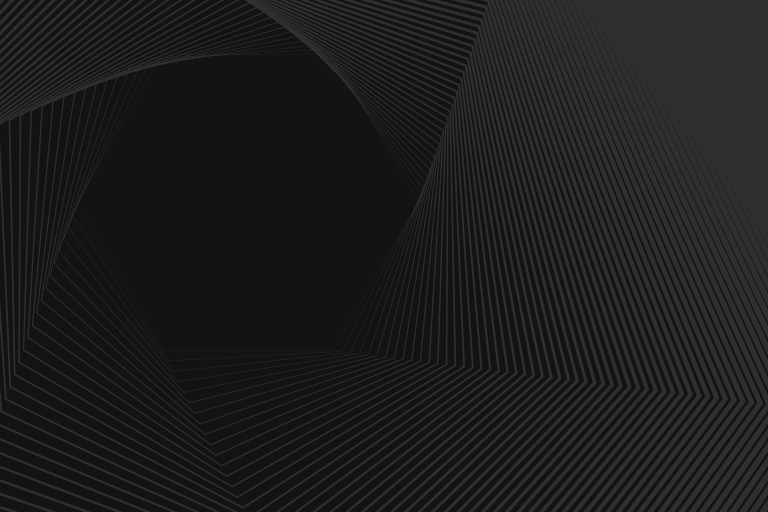
Reproduce this background procedurally as a Shadertoy shader.

```glsl
const vec3 BACKGROUND = vec3(0.075, 0.075, 0.076);
const vec3 LINE_COLOR = vec3(0.176, 0.183, 0.191);
const int SIDES = 6;
const int RINGS = 84;

// Lengths are in units of canvas height, steps are per ring
const vec2 CENTER = vec2(0.484, 0.605);
const vec2 CENTER_STEP = vec2(-0.00215, -0.00566);
const float INNER_RADIUS = 0.334;
const float CORNER_STEP = 0.0195;
const float STEP_ANGLE = 1.230;
const float WIDTH_START = 0.0004;
const float WIDTH_STEP = 0.0002;
const float TAU = 6.28319;

vec2 direction(float angle) {
    return vec2(cos(angle), sin(angle));
}

// Corners travel straight outward at a fixed angle to their spoke
vec2 ringCorner(int index, float ring) {
    float spoke = TAU * float(index) / float(SIDES);
    return CENTER + CENTER_STEP * ring
        + INNER_RADIUS * direction(spoke)
        + CORNER_STEP * ring * direction(spoke + STEP_ANGLE);
}

float segmentDistance(vec2 p, vec2 a, vec2 b) {
    vec2 side = b - a;
    vec2 offset = p - a;
    float along = clamp(dot(offset, side) / dot(side, side), 0.0, 1.0);
    return length(offset - side * along);
}

float ringDistance(vec2 p, float ring) {
    float nearest = 1e3;
    vec2 previous = ringCorner(SIDES - 1, ring);
    for (int i = 0; i < SIDES; i++) {
        vec2 current = ringCorner(i, ring);
        nearest = min(nearest, segmentDistance(p, previous, current));
        previous = current;
    }
    return nearest;
}

// Smooth stroke; lines thinner than a pixel fade instead of breaking up
float strokeCoverage(float dist, float width, float pixel) {
    float edge = clamp((0.5 * width - dist) / pixel + 0.5, 0.0, 1.0);
    return min(edge, width / pixel);
}

void mainImage(out vec4 fragColor, in vec2 fragCoord) {
    float pixel = 1.0 / iResolution.y;
    vec2 p = fragCoord * pixel;

    // Nested twisting hexagons with strokes that thicken outward
    float coverage = 0.0;
    for (int i = 0; i < RINGS; i++) {
        float ring = float(i);
        float width = WIDTH_START + WIDTH_STEP * ring;
        coverage += strokeCoverage(ringDistance(p, ring), width, pixel);
    }

    fragColor = vec4(mix(BACKGROUND, LINE_COLOR, min(coverage, 1.0)), 1.0);
}
```
